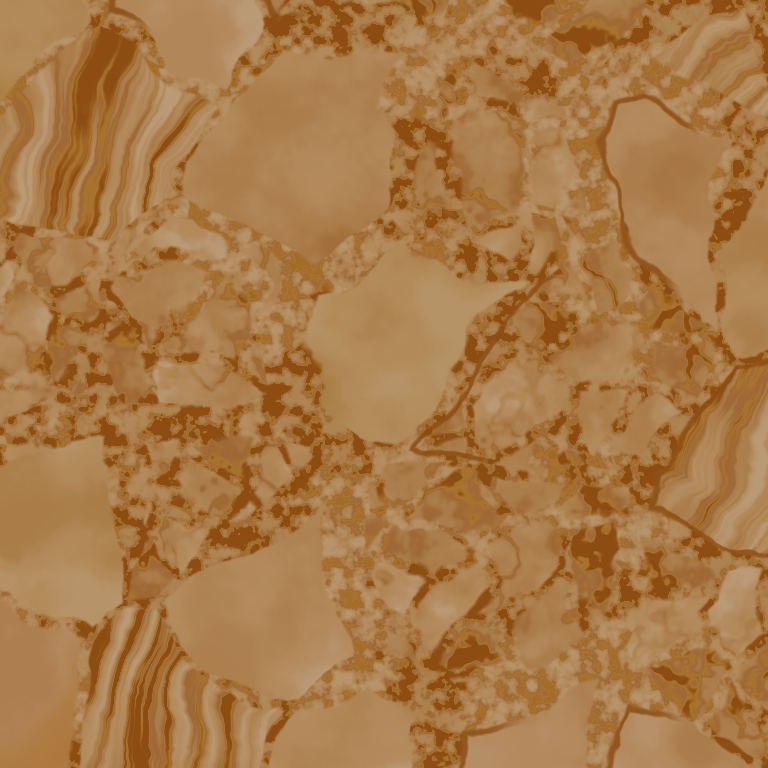
Give the GLSL for this texture, as a Shadertoy shader.

```glsl
const vec3 RUST  = vec3(0.55, 0.30, 0.07);
const vec3 OCHRE = vec3(0.66, 0.45, 0.18);
const vec3 BROWN = vec3(0.62, 0.41, 0.21);
const vec3 TAN   = vec3(0.67, 0.49, 0.29);
const vec3 SAND  = vec3(0.70, 0.54, 0.36);
const vec3 CREAM = vec3(0.73, 0.60, 0.46);
const float STONES_ACROSS = 4.0;

struct Cell { float edge; vec2 id; vec2 offset; };

float hash(vec2 p) {
    return fract(sin(dot(p, vec2(127.1, 311.7))) * 43758.5453);
}

vec2 hash2(vec2 p) {
    return vec2(hash(p), hash(p + 57.3));
}

mat2 rotation(float angle) {
    float c = cos(angle), s = sin(angle);
    return mat2(c, s, -s, c);
}

float noise(vec2 p) {
    vec2 i = floor(p), f = fract(p);
    f = f * f * (3.0 - 2.0 * f);
    return mix(mix(hash(i), hash(i + vec2(1, 0)), f.x),
               mix(hash(i + vec2(0, 1)), hash(i + vec2(1, 1)), f.x), f.y);
}

float fbm(vec2 p, int octaves) {
    float sum = 0.0, amp = 0.5, total = 0.0;
    for (int i = 0; i < octaves; i++) {
        sum += amp * noise(p);
        total += amp;
        amp *= 0.5;
        p = rotation(0.6) * p * 2.03 + 17.0;
    }
    return sum / total;
}

// Nearest cell and the distance to its straight border
Cell voronoi(vec2 p, float jitter) {
    vec2 base = floor(p);
    Cell cell = Cell(8.0, base, vec2(0.0));
    float nearest = 8.0;
    for (int y = -1; y <= 1; y++)
    for (int x = -1; x <= 1; x++) {
        vec2 id = base + vec2(x, y);
        vec2 d = id + 0.5 + jitter * (hash2(id) - 0.5) - p;
        if (dot(d, d) < nearest) {
            nearest = dot(d, d);
            cell.id = id;
            cell.offset = d;
        }
    }
    for (int y = -2; y <= 2; y++)
    for (int x = -2; x <= 2; x++) {
        vec2 id = cell.id + vec2(x, y);
        vec2 d = id + 0.5 + jitter * (hash2(id) - 0.5) - p;
        vec2 across = d - cell.offset;
        if (dot(across, across) > 0.0001)
            cell.edge = min(cell.edge, dot(0.5 * (d + cell.offset), normalize(across)));
    }
    return cell;
}

// Tone 0 is rust, tone 1 is cream
vec3 palette(float tone) {
    vec3 c = mix(RUST, OCHRE, smoothstep(0.04, 0.15, tone));
    c = mix(c, BROWN, smoothstep(0.15, 0.25, tone));
    c = mix(c, TAN, smoothstep(0.25, 0.43, tone));
    c = mix(c, SAND, smoothstep(0.43, 0.70, tone));
    return mix(c, CREAM, smoothstep(0.70, 0.95, tone));
}

// Crumbly cement with rusty patches
vec3 matrixColor(vec2 uv) {
    float grain = smoothstep(0.25, 0.75, fbm(uv * 75.0, 3));
    float patches = smoothstep(0.40, 0.65, fbm(uv * 9.0 + 31.0, 3));
    return palette(0.12 + 0.72 * grain - 0.28 * patches);
}

// Cloudy, amber-tinted or banded stone
vec3 stoneColor(vec2 uv, Cell cell) {
    float seed = hash(cell.id + 3.7);
    float kind = hash(cell.id + 11.9);
    vec2 q = rotation(6.28 * seed) * cell.offset;
    float cloud = smoothstep(0.25, 0.75, fbm(uv * 9.0 + seed * 40.0, 5));
    float tone = 0.50 + 0.32 * seed + 0.42 * (cloud - 0.5);
    float amber = smoothstep(0.0, 0.45, q.x + 0.5 * (cloud - 0.5)) * step(0.5, kind);
    vec3 color = mix(palette(tone), mix(OCHRE, TAN, 0.5 * cloud), 0.75 * amber);
    color += (hash(cell.id + 23.1) - 0.4) * vec3(0.015, -0.008, 0.035);

    vec2 b = rotation(0.5 * (seed - 0.5)) * cell.offset;
    b.x += 0.07 * (fbm(b * vec2(3.0, 9.0) + seed * 9.0, 3) - 0.5);
    float band = smoothstep(0.2, 0.8, fbm(b * vec2(17.0, 0.8) + seed * 50.0, 3));
    vec3 banded = palette(0.03 + 0.9 * band + 0.15 * (cloud - 0.5));
    return mix(color, banded, step(0.84, kind));
}

// Small broken pieces laced with rust
vec3 rubbleColor(vec2 uv, vec2 p, float pixel) {
    Cell chip = voronoi(p * 2.6 + 0.5 * (fbm(p * 4.0, 3) - 0.5), 0.95);
    float cloud = fbm(uv * 20.0 + chip.id * 3.1, 4);
    float vein = 1.0 - smoothstep(0.0, 0.07, abs(fbm(uv * 13.0 + 5.0, 4) - 0.5));
    float tone = 0.30 + 0.45 * hash(chip.id) + 1.1 * (cloud - 0.5) - 0.30 * vein;
    float rough = chip.edge + 0.12 * (fbm(uv * 45.0, 3) - 0.5);
    float body = smoothstep(0.05, 0.12 + 2.6 * pixel, rough);
    return mix(matrixColor(uv), palette(tone), body);
}

void mainImage(out vec4 fragColor, in vec2 fragCoord) {
    vec2 uv = fragCoord / iResolution.y;
    float pixel = STONES_ACROSS / iResolution.y;

    // Slanted, gently warped stone layout
    vec2 p = mat2(1.0, 0.22, -0.30, 0.95) * uv * STONES_ACROSS + 7.0;
    p += 0.40 * (vec2(fbm(p * 1.4, 3), fbm(p * 1.4 + 40.0, 3)) - 0.5);
    Cell cell = voronoi(p, 0.95);
    float edge = cell.edge + 0.045 * (fbm(uv * 38.0, 3) - 0.5);
    float gap = 0.015 + 0.10 * smoothstep(0.35, 0.75, fbm(uv * 5.0 + 13.0, 2));

    vec3 body = stoneColor(uv, cell);
    if (hash(cell.id + 71.3) < 0.27) body = rubbleColor(uv, p, pixel);

    // Rusty seam along one side of some stones
    float side = smoothstep(0.05, 0.20, cell.offset.x) * step(0.5, hash(cell.id + 5.5));
    float seam = 1.0 - smoothstep(0.012, 0.022 + pixel, abs(edge - gap - 0.015));
    body = mix(body, RUST, 0.85 * seam * side);

    float inside = smoothstep(gap - pixel, gap + 0.012 + pixel, edge);
    fragColor = vec4(mix(matrixColor(uv), body, inside), 1.0);
}
```
